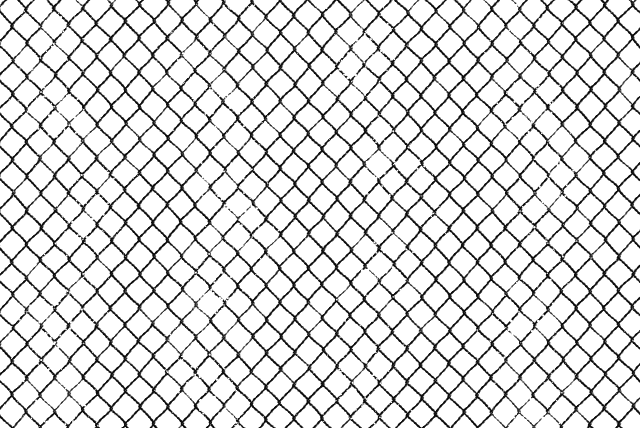
Give the GLSL for this pattern, as a WebGL 1 fragment shader.

```glsl
precision highp float;
// Chain-link fence in dark ink on white, weathered like a worn stamp.
// Each wire is a rounded zigzag running down the canvas and hooking its
// neighbours; cellular chips and thinned segments wear the ink away.

uniform vec2 u_resolution;

#define COLUMNS 22.7               // meshes across the canvas
#define MESH_ASPECT 1.19           // mesh height over width
#define TILT 0.035                 // rise of the rows to the right
#define ORIGIN vec2(0.444, 0.964)  // position of the first knot, in meshes
#define WIRE 0.034                 // half width of a wire, in mesh widths
#define BEND 0.985                 // sharpness of the zigzag, below 1
#define OVERLAP 0.022              // how far hooked wires cross
#define WOBBLE 0.022               // unevenness of the mesh
#define WEAR 0.42                  // amount of chipped ink
#define CHIP_SCALE 9.0             // chip cells per mesh width
#define INK 0.05
#define GLINT 0.24                 // extra brightness along one wire edge

const float TAU = 6.2831853;

float hash(vec2 p) {
  return fract(sin(dot(p, vec2(127.1, 311.7))) * 43758.55);
}

// Signed distance to scattered chips; more wear makes larger chips.
float chipDistance(vec2 p, float wear) {
  vec2 cell = floor(p);
  float nearest = 1.0;
  for (int y = -1; y <= 1; y++) {
    for (int x = -1; x <= 1; x++) {
      vec2 id = cell + vec2(float(x), float(y));
      vec2 center = id + vec2(hash(id), hash(id + 37.0));
      float radius = 0.75 * (wear - hash(id + 71.0));
      nearest = min(nearest, length(p - center) - radius);
    }
  }
  return nearest;
}

// Layered sines bend the mesh a little.
vec2 wobble(vec2 p) {
  return WOBBLE * vec2(sin(p.y * 1.3 + p.x * 0.7) + 0.6 * sin(p.y * 3.7 - p.x * 2.1),
                       sin(p.x * 1.1 - p.y * 0.9) + 0.6 * sin(p.x * 2.9 + p.y * 3.3));
}

// Signed sideways distance to one zigzag wire; phase is its angle down the mesh.
float wireOffset(float x, float wire, float phase) {
  float c = BEND * cos(phase);
  float reach = (0.25 + OVERLAP) / asin(BEND);
  float center = 0.5 * wire + 0.25 - reach * asin(c);
  float slope = reach * TAU * BEND * sin(phase) / sqrt(1.0 - c * c) / MESH_ASPECT;
  return (x - center) / sqrt(1.0 + slope * slope);
}

void main() {
  float pixel = COLUMNS / u_resolution.x;
  vec2 p = gl_FragCoord.xy * pixel;
  vec2 mesh = vec2(p.x, (p.y - TILT * p.x) / MESH_ASPECT) - ORIGIN;
  mesh += wobble(p);

  // Wear gathers in broad upright bands broken by slower waves.
  float band = 0.5 + 0.5 * cos(TAU * (p.x - 2.4) / 5.53 + 0.8 * sin(p.y * 0.6));
  float patches = 0.5 + 0.5 * sin(p.y * 1.7 + 2.0 * sin(p.x * 0.8));
  float zone = band * (0.55 + 0.45 * patches);
  float ragged = 0.006 * (sin(p.x * 31.0 + p.y * 17.0) + sin(p.y * 43.0 - p.x * 23.0));

  float coverage = 0.0;
  float shade = INK;
  float firstWire = floor(2.0 * mesh.x);
  for (int i = -1; i <= 1; i++) {
    float wire = firstWire + float(i);
    float along = mesh.y - 0.5 * wire;
    float offset = wireOffset(mesh.x, wire, TAU * along);
    float chance = hash(vec2(wire, floor(2.0 * along)));

    // Some segments are rubbed thin, mostly within the worn bands.
    float rubbed = smoothstep(0.72, 0.95, chance + 0.22 * zone - 0.1);
    float knot = pow(abs(cos(TAU * along)), 8.0);
    float halfWidth = WIRE * (1.0 - 0.45 * rubbed * (1.0 - knot) + 0.2 * knot) + ragged;
    float ink = clamp(0.5 + (halfWidth - abs(offset)) / pixel, 0.0, 1.0);

    // Pale edge of the round wire.
    float glint = smoothstep(0.1, 0.9, offset / WIRE) * (0.5 + 0.5 * chance);
    shade = mix(shade, INK + GLINT * glint + 0.12 * rubbed, ink);
    coverage = max(coverage, ink);
  }

  // Chips of missing ink.
  float wear = WEAR * (0.25 + 1.25 * zone);
  float chip = chipDistance(p * CHIP_SCALE, wear) / CHIP_SCALE;
  coverage *= clamp(0.5 + chip / pixel, 0.0, 1.0);

  gl_FragColor = vec4(vec3(mix(1.0, shade, coverage)), 1.0);
}
```
